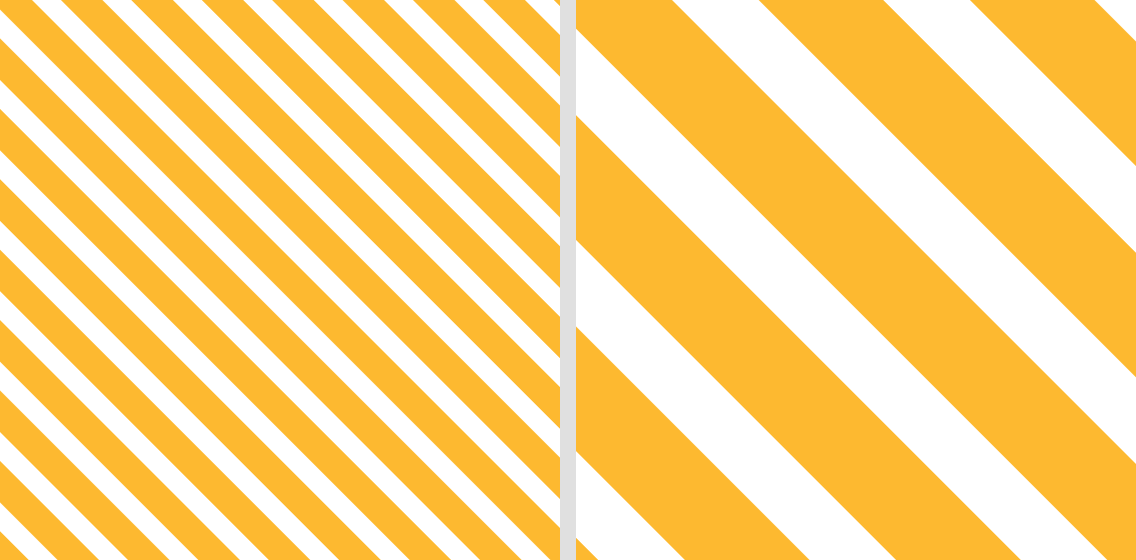
Left: the whole. Right: its middle third, enlarged.
A Shadertoy shader for this pattern:

```glsl
// Flat amber diagonal stripes on white, falling from upper left to lower right.

const vec3 AMBER = vec3(0.992, 0.725, 0.188);
const vec3 WHITE = vec3(1.0);

const float PERIOD = 0.12574;       // stripe spacing along a canvas edge
const float STRIPE_WIDTH = 0.0742;  // amber width along a canvas edge
const float STRIPE_CENTER = 0.1458; // where one stripe crosses the top edge

// Signed distance to a repeated band, negative inside.
float repeatedBand(float position, float center, float period, float width) {
    float offset = position - center + 0.5 * period;
    return abs(mod(offset, period) - 0.5 * period) - 0.5 * width;
}

// Coverage of a shape, smoothed over about one pixel.
float coverage(float signedDistance, float pixel) {
    return clamp(0.5 - signedDistance / pixel, 0.0, 1.0);
}

void mainImage(out vec4 fragColor, in vec2 fragCoord) {
    vec2 uv = fragCoord / iResolution.y;
    float pixel = 1.0 / iResolution.y;

    // Stripe position measured along the top edge
    float diagonal = uv.x + uv.y - 1.0;
    float band = repeatedBand(diagonal, STRIPE_CENTER, PERIOD, STRIPE_WIDTH);

    // Convert edge-aligned distance to perpendicular distance
    float stripe = coverage(band * inversesqrt(2.0), pixel);
    fragColor = vec4(mix(WHITE, AMBER, stripe), 1.0);
}
```
